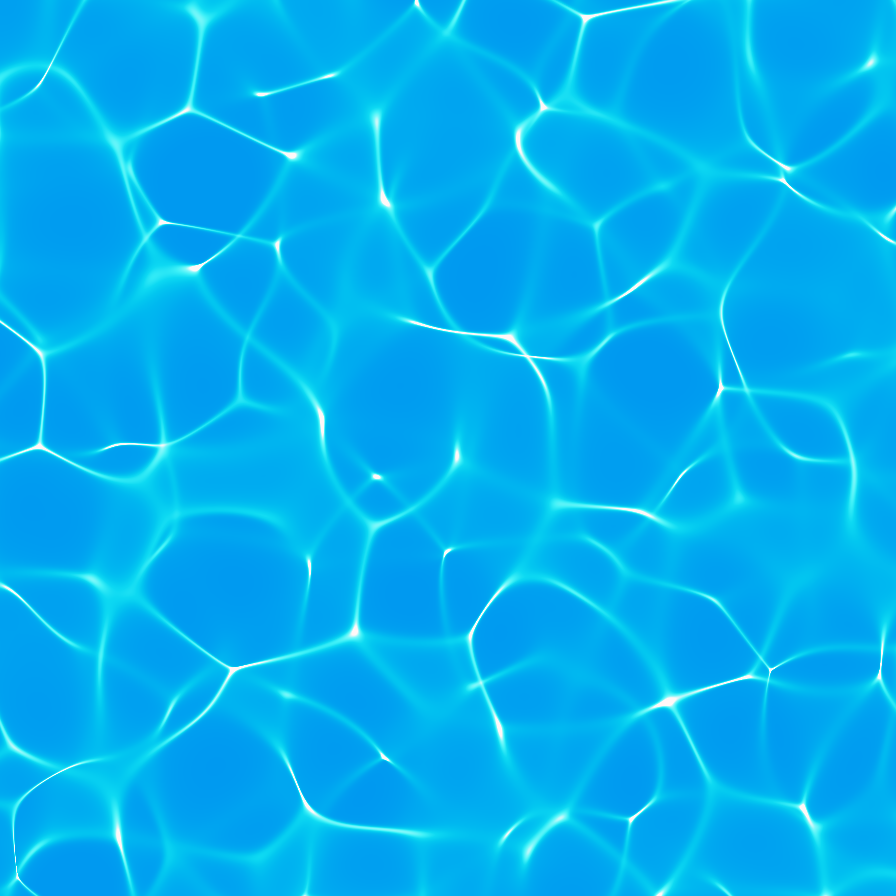
A Shadertoy shader for this texture:

```glsl
#define WAVES 16
#define STEPS 10
#define RATE 0.35
#define CURVATURE 0.44
#define MIN_FREQ 4.0
#define MAX_FREQ 10.0
#define FAINT_SHARE 0.3
#define EXPOSURE 3.0
#define CONTRAST 1.22

const float TAU = 6.2831853;

float hash(float n) {
    n = fract(n * 0.1031);
    n *= n + 33.33;
    n *= n + n;
    return fract(n);
}

// Light density on the pool floor: trace each floor point back to the
// rippled surface and measure how much surface area is focused there.
float causticLight(vec2 floorPoint, float seed) {
    // Random ripples: wave vector in xy, phase in z
    vec3 waves[WAVES];
    for (int i = 0; i < WAVES; i++) {
        float n = float(i);
        float angle = 0.5 * TAU * (n + hash(n + seed)) / float(WAVES);
        float freq = mix(MIN_FREQ, MAX_FREQ, fract(n * 0.618 + hash(seed)));
        waves[i] = vec3(TAU * freq * vec2(cos(angle), sin(angle)),
                        TAU * hash(n * 3.7 + seed + 51.0));
    }

    // Damped iteration for the surface point and its Jacobian
    vec2 surfacePoint = floorPoint;
    mat2 focus = mat2(1.0);
    for (int s = 0; s < STEPS; s++) {
        vec2 shift = vec2(0.0);
        mat2 bend = mat2(0.0);
        for (int i = 0; i < WAVES; i++) {
            vec2 k = waves[i].xy;
            float phase = dot(k, surfacePoint) + waves[i].z;
            float invK2 = 1.0 / dot(k, k);
            shift += k * (sin(phase) * invK2);
            bend += outerProduct(k, k) * (cos(phase) * invK2);
        }
        focus += RATE * (mat2(1.0) - focus - CURVATURE * (bend * focus));
        surfacePoint += RATE * (floorPoint - surfacePoint - CURVATURE * shift);
    }
    return abs(determinant(focus));
}

// Deep blue through cyan to warm white
vec3 waterColor(float level) {
    vec3 stops[9] = vec3[9](
        vec3(0.00, 0.60, 0.94),
        vec3(0.00, 0.63, 0.94),
        vec3(0.00, 0.67, 0.94),
        vec3(0.00, 0.72, 0.94),
        vec3(0.01, 0.78, 0.94),
        vec3(0.05, 0.85, 0.95),
        vec3(0.24, 0.94, 0.97),
        vec3(0.50, 0.97, 0.98),
        vec3(1.00, 0.97, 0.97));
    level = clamp(level, 0.0, 7.999);
    int index = int(level);
    return mix(stops[index], stops[index + 1], fract(level));
}

void mainImage(out vec4 fragColor, in vec2 fragCoord) {
    vec2 uv = fragCoord / iResolution.y;

    // Main light net with a fainter one crossing it
    float light = mix(causticLight(uv, 7.0), causticLight(uv, 83.0), FAINT_SHARE);

    float level = EXPOSURE + CONTRAST * log2(max(light, 0.001));
    fragColor = vec4(waterColor(level), 1.0);
}
```
